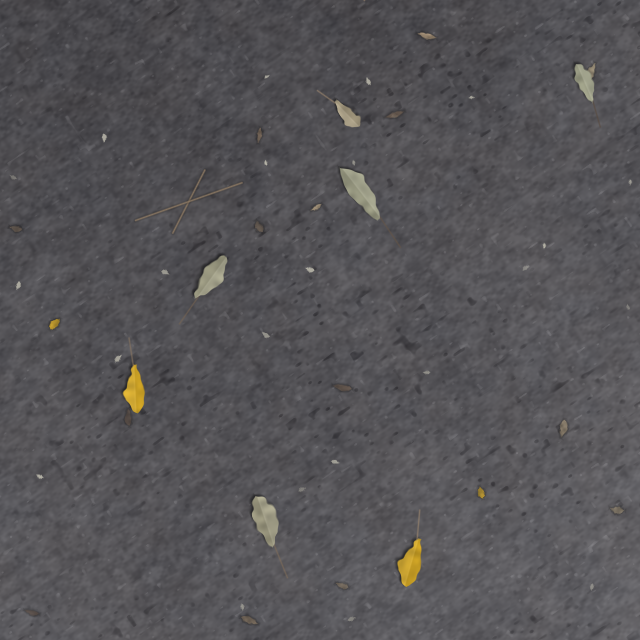
This texture is drawn by a WebGL 1 fragment shader. Its source:

```glsl
precision highp float;
uniform vec2 u_resolution;

#define GRAIN_CONTRAST 0.16
#define GRAIN_ANGLE 0.6
#define LEAF_CELLS 4.0
#define LEAF_DENSITY 0.36
#define LEAF_SIZE 0.042
#define FLAKE_CELLS 7.0
#define FLAKE_DENSITY 0.34
#define FLAKE_SIZE 0.014
#define CRUMB_CELLS 10.0
#define CRUMB_DENSITY 0.26
#define CRUMB_SIZE 0.006
#define SOFTNESS 0.0016

const vec3 ASPHALT = vec3(0.33, 0.325, 0.34);
const vec3 SAGE = vec3(0.62, 0.63, 0.54);
const vec3 TAN = vec3(0.64, 0.55, 0.45);
const vec3 BROWN = vec3(0.42, 0.34, 0.29);
const vec3 YELLOW = vec3(0.80, 0.64, 0.17);
const vec3 CHALK = vec3(0.72, 0.71, 0.66);

float hash(vec2 p) {
  vec3 q = fract(p.xyx * 0.1031);
  q += dot(q, q.yzx + 33.33);
  return fract((q.x + q.y) * q.z);
}

vec2 hash2(vec2 p) {
  return vec2(hash(p + 17.3), hash(p + 59.7));
}

mat2 rotation(float a) {
  return mat2(cos(a), -sin(a), sin(a), cos(a));
}

float noise(vec2 p) {
  vec2 i = floor(p), f = fract(p);
  f = f * f * (3.0 - 2.0 * f);
  return mix(mix(hash(i), hash(i + vec2(1, 0)), f.x),
             mix(hash(i + vec2(0, 1)), hash(i + vec2(1, 1)), f.x), f.y);
}

float segment(vec2 p, vec2 a, vec2 b) {
  vec2 d = b - a;
  return length(p - a - d * clamp(dot(p - a, d) / dot(d, d), 0.0, 1.0));
}

float cover(float d, float soft) {
  return 1.0 - smoothstep(-soft, soft, d);
}

// Pointed blade along x, fuller towards its far end, with a ragged rim
float blade(vec2 q, float len, float width, float seed) {
  float x = clamp(q.x / len, -1.0, 1.0);
  float profile = (1.0 - x * x) * (1.0 - 0.35 * x);
  float ragged = (noise(q / len * 4.0 + seed * 91.0) - 0.5) * width * 0.5;
  float side = abs(q.y + 0.2 * width * x * x) - width * profile + ragged;
  return max(side, abs(q.x) - len);
}

// Worn asphalt: slanted soft grain, pits, pale flecks and broad tonal drift
vec3 asphalt(vec2 p) {
  vec2 g = rotation(GRAIN_ANGLE) * p;
  float grain = 0.30 * noise(g * vec2(38.0, 60.0))
              + 0.35 * noise(g * vec2(85.0, 140.0) + 31.0)
              + 0.35 * noise(g * vec2(170.0, 250.0) + 73.0) - 0.5;
  float drift = noise(p * 3.0 + 5.0) - 0.5 + 0.6 * (noise(p * 9.0 + 40.0) - 0.5);
  float tone = 0.055 * (0.5 - p.y) + 0.035 * (p.x - 0.5) + 0.035 * drift;
  tone += GRAIN_CONTRAST * grain;
  float patches = smoothstep(0.3, 0.8, noise(p * 8.0 + 12.0));
  float pits = smoothstep(0.76, 0.96, noise(g * vec2(75.0, 120.0) + 140.0));
  float flecks = smoothstep(0.86, 1.0, noise(g * vec2(95.0, 130.0) + 210.0));
  tone += 0.07 * flecks - 0.09 * pits * (0.3 + 0.7 * patches);
  vec3 tint = vec3(0.006, 0.0, -0.006) * (noise(p * 25.0 + 80.0) - 0.5);
  return ASPHALT + tone + tint;
}

// Leaves carry a stem, a midrib and a shadow to their upper left
vec3 paintLeaf(vec3 col, vec2 q, mat2 turn, float len, vec2 rnd) {
  float width = len * mix(0.30, 0.42, rnd.x);
  vec2 shade = q - turn * vec2(-0.003, 0.003);
  col *= 1.0 - 0.5 * cover(blade(shade, len, width, rnd.y), 0.004);
  vec2 tip = vec2(len * 2.1, len * (rnd.x - 0.5) * 0.6);
  float stem = segment(q, vec2(len * 0.8, 0.0), tip) - 0.001;
  col = mix(col, mix(BROWN * 0.6, TAN, rnd.x), 0.7 * cover(stem, SOFTNESS));
  vec3 tint = rnd.y < 0.13 ? YELLOW : mix(SAGE, TAN, 0.6 * rnd.x * rnd.x);
  tint *= 0.86 + 0.24 * noise(q * 90.0 + rnd * 50.0);
  tint += 0.05 * cover(abs(q.y) - 0.001, SOFTNESS);
  tint += 0.03 * clamp(q.y / 0.002, -1.0, 1.0);
  return mix(col, tint, cover(blade(q, len, width, rnd.y), SOFTNESS));
}

vec3 paintFlake(vec3 col, vec2 q, float len, vec2 rnd) {
  vec3 tint = mix(BROWN, mix(TAN, SAGE, rnd.x), rnd.y);
  tint = rnd.x > 0.88 ? YELLOW : tint;
  tint *= 0.8 + 0.35 * noise(q * 180.0 + rnd * 70.0);
  float d = blade(q, len, len * mix(0.25, 0.55, rnd.x), rnd.y);
  col *= 1.0 - 0.3 * cover(d - 0.002, 0.003);
  return mix(col, tint, mix(0.45, 0.95, rnd.y) * cover(d, SOFTNESS));
}

// One jittered item per chosen cell; kind 0 leaf, 1 flake, 2 crumb
vec3 scatter(vec3 col, vec2 p, float cells, float density, float size, int kind) {
  vec2 home = floor(p * cells);
  for (int j = -1; j <= 1; j++) {
    for (int i = -1; i <= 1; i++) {
      vec2 cell = home + vec2(float(i), float(j));
      vec2 key = cell + cells * 13.0;
      if (hash(key) > density) continue;
      vec2 rnd = hash2(key + 7.0);
      vec2 centre = (cell + 0.15 + 0.7 * hash2(key + 101.0)) / cells;
      mat2 turn = rotation(6.2832 * hash(key + 211.0));
      vec2 q = turn * (p - centre);
      float len = size * mix(0.65, 1.2, hash(key + 307.0));
      if (kind == 0) col = paintLeaf(col, q, turn, len, rnd);
      else if (kind == 1) col = paintFlake(col, q, len, rnd);
      else col = mix(col, CHALK, mix(0.4, 1.0, rnd.x)
                     * cover(blade(q, len, len * 0.5, rnd.y), SOFTNESS));
    }
  }
  return col;
}

// Two dry needles lying across each other
vec3 needles(vec3 col, vec2 p) {
  for (int i = 0; i < 2; i++) {
    float k = float(i);
    vec2 q = rotation(mix(1.1, 0.34, k)) * (p - vec2(0.295, 0.685));
    float reach = mix(0.055, 0.088, k);
    float d = segment(q, vec2(-reach, 0.0), vec2(reach, 0.0)) - 0.0012;
    col *= 1.0 - 0.3 * cover(d - 0.001, 0.003);
    col = mix(col, TAN * 0.9, 0.85 * cover(d, SOFTNESS));
  }
  return col;
}

void main() {
  vec2 p = gl_FragCoord.xy / u_resolution.y;
  vec3 col = asphalt(p);
  col = scatter(col, p, CRUMB_CELLS, CRUMB_DENSITY, CRUMB_SIZE, 2);
  col = scatter(col, p, FLAKE_CELLS, FLAKE_DENSITY, FLAKE_SIZE, 1);
  col = needles(col, p);
  col = scatter(col, p, LEAF_CELLS, LEAF_DENSITY, LEAF_SIZE, 0);
  gl_FragColor = vec4(col, 1.0);
}
```
